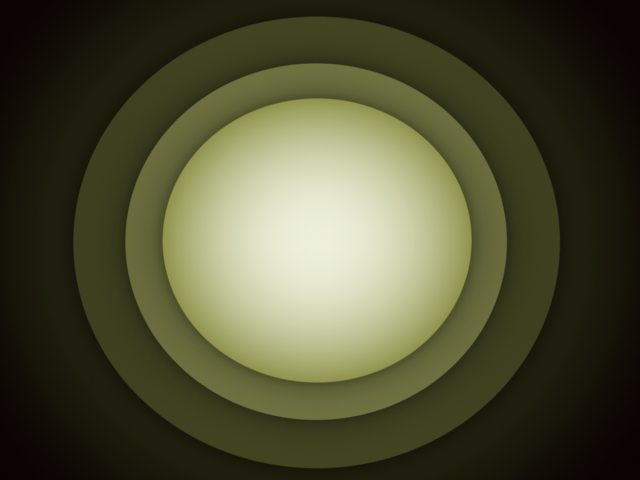
Write a Shadertoy shader that draws this background.

```glsl
// A glowing pale disc inside two olive rings on a dark vignetted field.
// Layers are stacked ellipses, painted from back to front; each one casts
// a soft shadow on the layer below, and faint halos surround them all.

#define DISC_RADII vec2(0.322, 0.296)
#define RING_RADII vec2(0.3976, 0.3715)
#define RIM_RADII vec2(0.507, 0.4705)
#define SHADOW_WIDTH 0.024
#define SHADOW_DEPTH 0.33
#define HALO_COUNT 3
#define HALO_STEP 0.075
#define GRAIN 0.004

const vec3 FIELD_NEAR = vec3(0.125, 0.130, 0.055);
const vec3 FIELD_FAR = vec3(0.048, 0.012, 0.012);
const vec3 RIM_COLOR = vec3(0.255, 0.270, 0.130);
const vec3 RING_COLOR = vec3(0.440, 0.450, 0.255);
const vec3 DISC_EDGE = vec3(0.560, 0.575, 0.295);
const vec3 DISC_CORE = vec3(0.930, 0.940, 0.855);

float hash(vec2 p) {
    return fract(sin(dot(p, vec2(12.9898, 78.233))) * 43758.5453);
}

// Approximate signed distance to an ellipse, negative inside
float ellipse(vec2 p, vec2 radii) {
    float k = length(p / radii);
    float slope = length(p / (radii * radii));
    return k * (k - 1.0) / max(slope, 0.001);
}

// Lays a colour over the layer below and darkens its surroundings
vec3 stack(vec3 below, vec3 above, float d, float pixel) {
    float shadow = SHADOW_DEPTH * exp(-max(d, 0.0) / SHADOW_WIDTH);
    float cover = 1.0 - smoothstep(-pixel, pixel, d);
    return mix(below * (1.0 - shadow), above, cover);
}

void mainImage(out vec4 fragColor, in vec2 fragCoord) {
    float pixel = 1.0 / iResolution.y;
    vec2 p = (fragCoord - 0.5 * iResolution.xy) * pixel;

    float rim = ellipse(p - vec2(-0.007, -0.005), RIM_RADII);
    float ring = ellipse(p - vec2(-0.008, -0.0035), RING_RADII);
    vec2 discPos = p - vec2(-0.006, -0.001);
    float disc = ellipse(discPos, DISC_RADII);

    // Dark field with faint wide halos
    vec3 color = mix(FIELD_NEAR, FIELD_FAR, smoothstep(0.0, 0.31, rim));
    for (int i = 1; i <= HALO_COUNT; i++) {
        float halo = rim - float(i) * HALO_STEP;
        color *= 1.0 - 0.05 * smoothstep(-0.008, 0.008, halo);
    }

    // Two rings, each a little darker toward the sides
    float side = smoothstep(0.1, 0.5, abs(p.x));
    color = stack(color, RIM_COLOR * (1.0 - 0.06 * side), rim, pixel);
    color = stack(color, RING_COLOR * (1.0 - 0.06 * side), ring, pixel);

    // Luminous disc
    float falloff = pow(min(length(discPos / DISC_RADII), 1.0), 2.1);
    color = stack(color, mix(DISC_CORE, DISC_EDGE, falloff), disc, pixel);

    // Fine dither against banding
    color += GRAIN * (hash(fragCoord) - 0.5);
    fragColor = vec4(clamp(color, 0.0, 1.0), 1.0);
}
```
